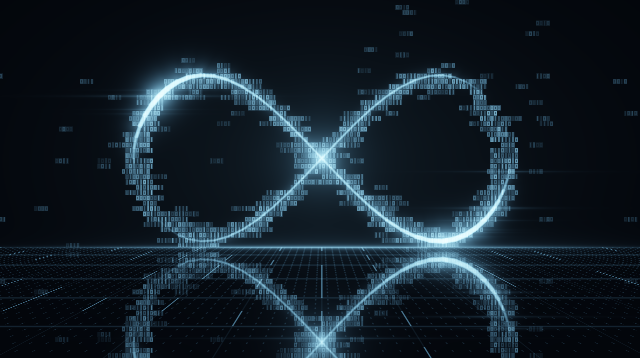
A Shadertoy shader for this background:

```glsl
// A glowing infinity loop wrapped in binary digits above a dark mirror floor.

// Lengths are in canvas heights: x from the centre, y from the bottom.
const vec2 LOOP_CENTRE = vec2(0.005, 0.558);
const vec2 LOOP_SIZE = vec2(0.526, 0.226);
const float LOOP_ROUNDNESS = 0.12;
const int LOOP_STEPS = 72;
const float FLOOR_Y = 0.309;
const float MIRROR_Y = 0.301;
const float REFLECTION = 0.6;
const float VANISH_Y = 0.488;
const float TILE = 0.625;
const vec2 DIGIT = vec2(0.0098, 0.0148);
const float RUN = 4.0;           // digits per run
const float BAND = 0.036;        // reach of the digits around the loop
const vec3 EDGE_COLOR = vec3(0.010, 0.021, 0.042);
const vec3 HAZE_COLOR = vec3(0.052, 0.088, 0.118);
const vec3 LIGHT_COLOR = vec3(0.75, 1.35, 1.75);

float hash(vec2 p) {
    p = fract(p * vec2(0.1031, 0.1137));
    p += dot(p, p.yx + 33.33);
    return fract((p.x + p.y) * p.x * 91.7 + p.y * 37.3);
}

float bump(float x, float centre, float width) {
    float k = (x - centre) / width;
    return exp(-k * k);
}

vec2 loopPoint(float t) {
    return LOOP_SIZE * vec2(cos(t), sin(2.0 * t) - LOOP_ROUNDNESS * sin(4.0 * t));
}

float segmentDistance(vec2 p, vec2 a, vec2 b) {
    vec2 s = b - a;
    return length(p - a - s * clamp(dot(p - a, s) / dot(s, s), 0.0, 1.0));
}

// x: distance to the loop, y: light of its bright filament
vec2 loopField(vec2 p, float px) {
    vec2 field = vec2(9.0, 0.0);
    vec2 a = loopPoint(0.0);
    for (int i = 1; i <= LOOP_STEPS; i++) {
        float t = 6.28319 * float(i) / float(LOOP_STEPS);
        vec2 b = loopPoint(t);
        float d = segmentDistance(p, a, b);
        float hot = bump(t, 3.75, 0.42) + bump(t, 5.58, 0.42);
        float thin = smoothstep(0.5, 1.1, t) * smoothstep(2.75, 2.0, t)
                   + smoothstep(3.1, 3.6, t) * smoothstep(6.28, 5.9, t);
        float width = 0.0022 + 0.0045 * hot;
        float core = smoothstep(width + px, width - px, d) * (0.75 * thin + 1.1 * hot);
        float glow = (0.2 * thin + 0.5 * hot) * exp(-d / (0.012 + 0.012 * hot));
        field = vec2(min(field.x, d), max(field.y, core + glow));
        a = b;
    }
    return field;
}

// Zeros and ones set in broken rows that follow the loop
float digits(vec2 p, float px) {
    vec2 cell = floor(p / DIGIT);
    float shift = floor(RUN * hash(vec2(cell.y, 5.0)));
    float run = floor((cell.x + shift) / RUN);
    vec2 runCentre = vec2((run + 0.5) * RUN - shift, cell.y + 0.5) * DIGIT;
    float d = loopField(runCentre * 1.03, px).x;
    float cover = bump(d, 0.0, BAND);
    float lit = step(hash(vec2(run, cell.y) + 71.0), cover * 1.15);

    vec2 g = (fract(p / DIGIT) - 0.5) * DIGIT;
    vec2 e = abs(g) - DIGIT * vec2(0.25, 0.3);
    float zero = abs(max(e.x, e.y));
    float one = max(abs(g.x), abs(g.y) - DIGIT.y * 0.34);
    float shape = hash(cell + 17.0) < 0.6 ? zero : one;
    float ink = smoothstep(0.0012 + px, 0.0012 - px * 0.5, shape);
    return lit * (0.3 + 0.7 * cover) * (0.07 + ink * (0.25 + 0.75 * hash(cell + 43.0)));
}

float streak(vec2 p, float reach, float thickness) {
    return exp(-abs(p.x) / reach - abs(p.y) / thickness);
}

// Hot spots and sideways wisps
float flares(vec2 p) {
    vec2 left = p - loopPoint(3.67);
    vec2 right = p - loopPoint(5.42);
    float light = 1.5 * exp(-length(p) / 0.016) + 0.35 * exp(-length(p) / 0.06);
    light += 0.8 * exp(-length(left) / 0.022) + 0.45 * streak(left, 0.09, 0.0025);
    light += 0.8 * exp(-length(right) / 0.022);
    for (int i = 0; i < 12; i++) {
        float h = hash(vec2(float(i), 9.0));
        float start = i < 9 ? 5.45 : 3.3;
        vec2 anchor = loopPoint(start + 0.75 * h);
        light += 0.22 * streak(p - anchor, 0.03 + 0.05 * h, 0.002);
    }
    return light;
}

// Perspective tiles: faint seams, a few lit dashes and dots
float floorGrid(vec2 p, float px) {
    float drop = VANISH_Y - p.y;
    vec2 ground = vec2(p.x - LOOP_CENTRE.x, 1.0) / drop / TILE;
    vec2 seam = abs(fract(ground + 0.5) - 0.5) * TILE * vec2(drop, drop * drop);
    vec2 line = smoothstep(vec2(0.001 + px), vec2(0.0), seam);
    float column = floor(ground.x + 0.5);
    float dash = step(0.62, hash(vec2(column + 30.0, floor(ground.y * 2.0))));
    vec2 dots = abs(fract(ground * 6.0) - 0.5) * TILE / 6.0 * vec2(drop, drop * drop);
    float dotLight = smoothstep(0.001 + px, 0.0, length(dots));
    return line.x * (0.05 + 0.38 * dash) + 0.09 * line.y + 0.12 * dotLight;
}

void mainImage(out vec4 fragColor, in vec2 fragCoord) {
    float px = 1.0 / iResolution.y;
    vec2 p = (fragCoord - vec2(0.5 * iResolution.x, 0.0)) * px;
    float below = smoothstep(FLOOR_Y + px, FLOOR_Y - px, p.y);

    // Loop above the floor, mirrored below it
    vec2 q = vec2(p.x, below > 0.5 ? 2.0 * MIRROR_Y - p.y : p.y) - LOOP_CENTRE;
    float light = loopField(q, px).y + 0.75 * digits(q, px) + flares(q);
    light *= mix(1.0, REFLECTION, below);

    // Floor and horizon
    light += below * floorGrid(p, px);
    float rise = p.y - FLOOR_Y;
    light += 0.75 * bump(p.x, 0.03, 0.55) * exp(-abs(rise) / 0.003);
    light += 0.12 * bump(p.x, 0.1, 0.6) * exp(-abs(rise) / 0.022);
    light += 0.2 * streak(p - vec2(0.02, 0.055), 0.16, 0.002);
    light += 0.2 * streak(p - vec2(0.48, 0.115), 0.12, 0.002);

    // Dark hazy backdrop
    float haze = bump(p.x, 0.0, 0.68) * bump(p.y, 0.55, 0.42);
    vec3 color = mix(EDGE_COLOR, HAZE_COLOR, haze * mix(1.0, 0.45, below));
    color += (1.0 - color) * (1.0 - exp(-light * LIGHT_COLOR));
    fragColor = vec4(color, 1.0);
}
```
